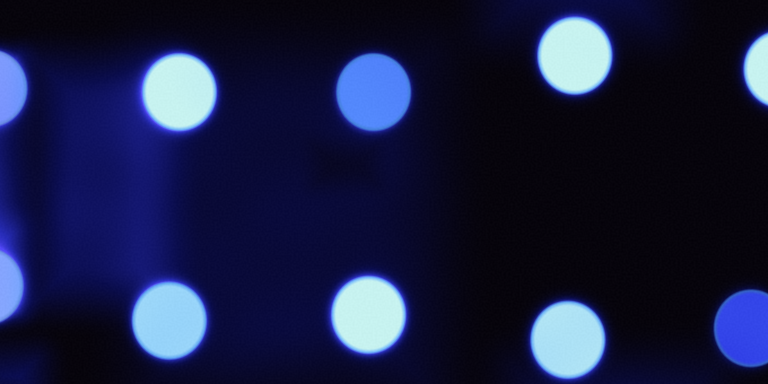
Give the GLSL for this background, as a WebGL 2 fragment shader.

```glsl
#version 300 es
precision highp float;

uniform vec2 u_resolution;
out vec4 fragColor;

// Lamp grid, in units of the canvas height
const int COLUMNS = 5;
const int ROWS = 2;
const vec2 ROW_HEIGHT = vec2(0.79, 0.17);
const vec2 ROW_START = vec2(-0.026, -0.036);
const vec2 ROW_PITCH = vec2(0.515, 0.498);
const vec2 ROW_BOW = vec2(0.031, 0.021);
const float LAMP_RADIUS = 0.099;
const vec2 LAMP_STRETCH = vec2(0.975, 1.015);
const float EDGE_SOFTNESS = 0.004;
const float RIM_WIDTH = 0.013;

// Variation between lamps: vertical drift and brightness, row by row
const float LIFT[10] = float[10](
    -0.02, -0.03, -0.03, 0.065, 0.03,
    0.085, -0.005, 0.01, -0.055, -0.025);
const float POWER[10] = float[10](
    0.42, 0.94, 0.33, 0.97, 1.0,
    0.50, 0.78, 1.0, 0.86, 0.04);

// Blurred background lights: centre and half size, then blur and strength
const int GLOWS = 8;
const vec4 GLOW_BOX[GLOWS] = vec4[GLOWS](
    vec4(0.00, 0.52, 0.045, 0.33), vec4(0.27, 0.53, 0.17, 0.31),
    vec4(0.75, 0.42, 0.36, 0.42), vec4(1.50, 1.02, 0.20, 0.08),
    vec4(0.03, 0.02, 0.06, 0.04), vec4(1.60, 0.00, 0.26, 0.04),
    vec4(0.90, 0.57, 0.08, 0.05), vec4(0.00, 0.31, 0.03, 0.08));
const vec2 GLOW_LIGHT[GLOWS] = vec2[GLOWS](
    vec2(0.07, 0.50), vec2(0.10, 0.36), vec2(0.18, 0.21), vec2(0.15, 0.30),
    vec2(0.10, 0.38), vec2(0.13, 0.24), vec2(0.05, -0.10), vec2(0.10, 0.45));

const float HALO_STRENGTH = 0.75;
const float HALO_WIDTH = 0.010;
const float MOTTLE_SCALE = 4.0;
const float MOTTLE_AMOUNT = 0.3;
const float GRAIN_SCALE = 170.0;
const float GRAIN_AMOUNT = 0.018;

const vec3 NIGHT = vec3(0.025, 0.015, 0.045);
const vec3 NAVY = vec3(0.04, 0.05, 0.30);
const vec3 BLUE = vec3(0.15, 0.17, 0.72);
const vec3 VIOLET = vec3(0.32, 0.28, 0.97);
const vec3 LAMP_DIM = vec3(0.18, 0.23, 0.90);
const vec3 LAMP_MID = vec3(0.33, 0.54, 0.99);
const vec3 LAMP_SKY = vec3(0.47, 0.75, 1.00);
const vec3 LAMP_PALE = vec3(0.78, 0.95, 0.94);
const vec3 RIM_COLOUR = vec3(0.30, 0.62, 1.00);

const float PI = 3.14159265;

vec2 hashGradient(vec2 cell) {
    vec3 h = fract(cell.xyx * vec3(0.1031, 0.1030, 0.0973));
    h += dot(h, h.yzx + 33.33);
    float angle = 2.0 * PI * fract((h.x + h.y) * h.z);
    return vec2(cos(angle), sin(angle));
}

float gradientNoise(vec2 p) {
    vec2 i = floor(p), f = fract(p);
    vec2 u = f * f * f * (f * (f * 6.0 - 15.0) + 10.0);
    vec2 e = vec2(1.0, 0.0);
    float a = dot(hashGradient(i), f);
    float b = dot(hashGradient(i + e.xy), f - e.xy);
    float c = dot(hashGradient(i + e.yx), f - e.yx);
    float d = dot(hashGradient(i + e.xx), f - e.xx);
    return mix(mix(a, b, u.x), mix(c, d, u.x), u.y);
}

float boxDistance(vec2 p, vec2 halfSize) {
    vec2 q = abs(p) - halfSize;
    return length(max(q, 0.0)) + min(max(q.x, q.y), 0.0);
}

vec2 lampCentre(int row, int column) {
    float i = float(column);
    float bow = ROW_BOW[row] * sin(PI * i * float(row + 1) / 4.0);
    return vec2(ROW_START[row] + ROW_PITCH[row] * i - bow,
                ROW_HEIGHT[row] + LIFT[row * COLUMNS + column]);
}

vec3 glowColour(float level) {
    vec3 c = mix(NIGHT, NAVY, clamp(level / 0.3, 0.0, 1.0));
    c = mix(c, BLUE, clamp((level - 0.3) / 0.4, 0.0, 1.0));
    return mix(c, VIOLET, clamp((level - 0.7) / 0.35, 0.0, 1.0));
}

vec3 lampColour(float power) {
    vec3 c = mix(LAMP_DIM, LAMP_MID, clamp(power / 0.35, 0.0, 1.0));
    c = mix(c, LAMP_SKY, clamp((power - 0.35) / 0.3, 0.0, 1.0));
    return mix(c, LAMP_PALE, clamp((power - 0.65) / 0.3, 0.0, 1.0));
}

void main() {
    vec2 p = gl_FragCoord.xy / u_resolution.y;

    // Out-of-focus background light
    float level = 0.0;
    for (int i = 0; i < GLOWS; i++) {
        float d = boxDistance(p - GLOW_BOX[i].xy, GLOW_BOX[i].zw);
        float blur = GLOW_LIGHT[i].x;
        level += GLOW_LIGHT[i].y * (1.0 - smoothstep(-blur, blur, d));
    }
    float mottle = gradientNoise(p * MOTTLE_SCALE);
    level *= 1.0 + MOTTLE_AMOUNT * mottle;

    // Nearest lamp, and the halos of all lamps
    float nearest = 10.0, power = 0.0;
    for (int row = 0; row < ROWS; row++) {
        for (int column = 0; column < COLUMNS; column++) {
            vec2 q = (p - lampCentre(row, column)) / LAMP_STRETCH;
            float d = length(q) - LAMP_RADIUS;
            float lampPower = POWER[row * COLUMNS + column];
            level += HALO_STRENGTH * mix(0.45, 1.0, lampPower) * exp(-max(d, 0.0) / HALO_WIDTH);
            if (d < nearest) { nearest = d; power = lampPower; }
        }
    }
    vec3 colour = glowColour(level);

    // Lamp disc with a bluer rim, tinted violet at the left border
    vec3 lamp = lampColour(power + 0.06 * mottle);
    float rim = smoothstep(-RIM_WIDTH, 0.0, nearest);
    lamp = mix(lamp, RIM_COLOUR * mix(0.7, 1.0, power), 0.75 * rim);
    lamp.r += 0.12 * (1.0 - smoothstep(0.0, 0.12, p.x));
    float soft = max(EDGE_SOFTNESS, 1.0 / u_resolution.y);
    colour = mix(colour, lamp, 1.0 - smoothstep(-soft, soft, nearest));

    // Fine grain
    colour += GRAIN_AMOUNT * gradientNoise(p * GRAIN_SCALE);
    fragColor = vec4(clamp(colour, 0.0, 1.0), 1.0);
}
```
